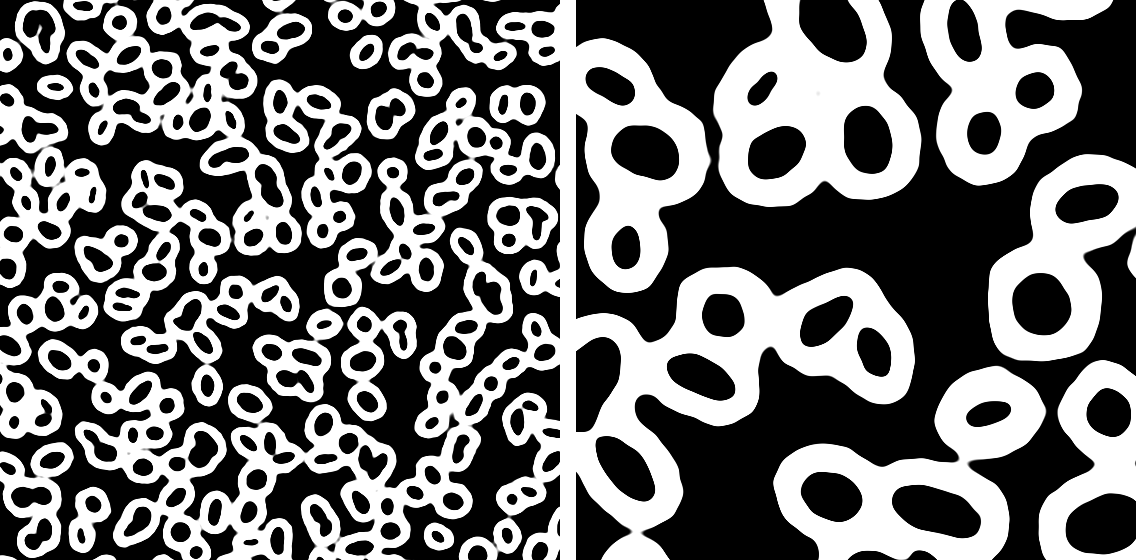
Left, the full canvas; right, a detail of the centre.
A Shadertoy shader for this pattern:

```glsl
// White outlines of scattered, partly merged round cells on black.

vec2 hash2(vec2 p) {
    vec3 q = fract(p.xyx * vec3(0.1031, 0.1030, 0.0973));
    q += dot(q, q.yzx + 33.33);
    return fract((q.xx + q.yz) * q.zy);
}

float gradientNoise(vec2 p) {
    vec2 i = floor(p), f = p - i;
    vec2 u = f * f * f * (f * (f * 6.0 - 15.0) + 10.0);
    vec2 a = hash2(i) * 2.0 - 1.0;
    vec2 b = hash2(i + vec2(1, 0)) * 2.0 - 1.0;
    vec2 c = hash2(i + vec2(0, 1)) * 2.0 - 1.0;
    vec2 d = hash2(i + vec2(1, 1)) * 2.0 - 1.0;
    return mix(mix(dot(a, f), dot(b, f - vec2(1, 0)), u.x),
               mix(dot(c, f - vec2(0, 1)), dot(d, f - vec2(1, 1)), u.x), u.y);
}

float smoothUnion(float a, float b, float k) {
    float h = max(k - abs(a - b), 0.0) / k;
    return min(a, b) - h * h * k * 0.25;
}

// Approximate signed distance to an ellipse with semi-axes r
float ellipse(vec2 p, vec2 r) {
    p += 1e-6;
    float k = length(p / r);
    return k * (k - 1.0) / length(p / (r * r));
}

// Distance to the union of one randomly placed ellipse per grid cell
float cells(vec2 p) {
    const float GRID = 15.0;
    vec2 home = floor(p * GRID);
    float d = 1.0;
    for (int y = -1; y <= 1; y++)
    for (int x = -1; x <= 1; x++) {
        vec2 id = home + vec2(x, y) + 40.0;
        vec2 shape = hash2(id + 71.3);
        vec2 pose = hash2(id + 153.7);
        if (pose.y < 0.07) continue;

        vec2 center = (id - 40.0 + 0.5 + 0.78 * (hash2(id) - 0.5)) / GRID;
        float angle = 6.2832 * pose.x;
        float c = cos(angle), s = sin(angle);
        float size = mix(0.018, 0.028, shape.x);
        float stretch = sqrt(mix(1.0, 1.7, shape.y));
        vec2 q = mat2(c, -s, s, c) * (p - center);
        d = smoothUnion(d, ellipse(q, size * vec2(stretch, 1.0 / stretch)), 0.012);
    }
    return d;
}

void mainImage(out vec4 fragColor, in vec2 fragCoord) {
    vec2 p = fragCoord / iResolution.y;
    float pixel = 1.0 / iResolution.y;

    // Uneven contours: broad dents plus a fine roughness
    float d = cells(p);
    d += 0.007 * gradientNoise(p * 28.0 + 9.0);
    d += 0.0016 * gradientNoise(p * 90.0 + 31.0);

    // Stroke of constant width along the contour
    float stroke = abs(d) - 0.0082;
    float white = 1.0 - smoothstep(-0.5 * pixel, 0.5 * pixel, stroke);
    fragColor = vec4(vec3(white), 1.0);
}
```
